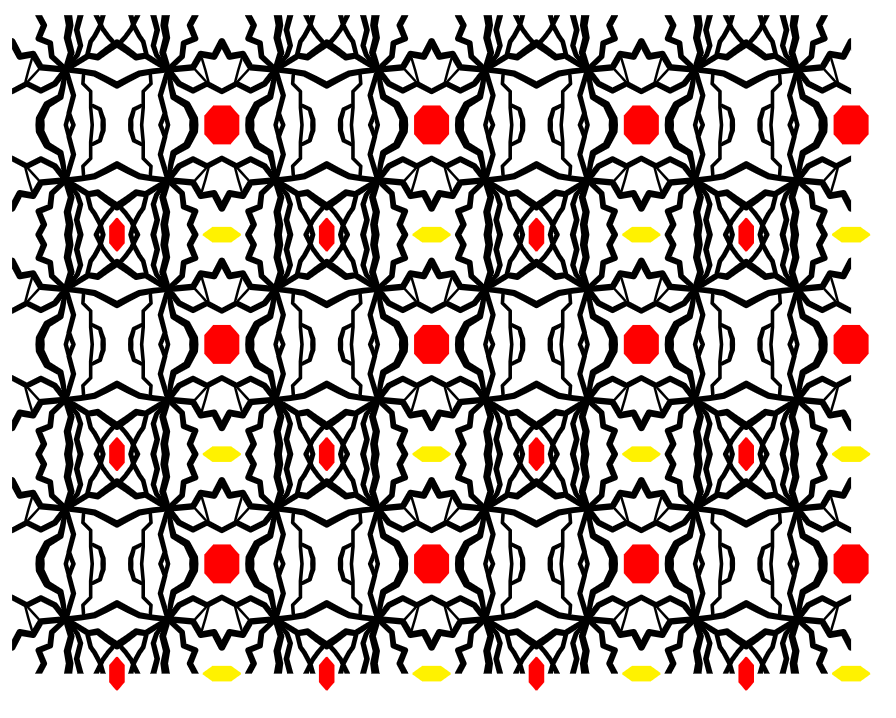
Reproduce this pattern procedurally as a Shadertoy shader.

```glsl
// Mirrored lattice of angular black branches with red and yellow cut-corner gems.

const float SHEET_HEIGHT = 922.5;           // design units per canvas height
const vec2 HALF_TILE = vec2(134.75, 141.0); // mirror spacing of the lattice
const vec2 FRAME_MIN = vec2(15.5, 19.5);    // top left corner of the lattice
const vec2 FRAME_TILES = vec2(4.0, 3.0);    // repeats across and down
const vec2 HUB = vec2(69.0, 71.0);          // point where branches meet

const vec3 PAPER = vec3(1.0);
const vec3 INK = vec3(0.0);
const vec3 RED = vec3(1.0, 0.0, 0.0);
const vec3 YELLOW = vec3(1.0, 0.95, 0.0);

// Distance to a segment whose radius changes from ra to rb
float taper(vec2 p, vec2 a, vec2 b, float ra, float rb) {
    vec2 ab = b - a;
    float t = clamp(dot(p - a, ab) / max(dot(ab, ab), 1e-4), 0.0, 1.0);
    return length(p - a - ab * t) - mix(ra, rb, t);
}

// Angular branch through five points
float branch(vec2 p, vec2 a, vec2 b, vec2 c, vec2 d, vec2 e, float r0, float r1) {
    float step4 = (r1 - r0) * 0.25;
    float first = min(taper(p, a, b, r0, r0 + step4),
                      taper(p, b, c, r0 + step4, r0 + 2.0 * step4));
    float last = min(taper(p, c, d, r0 + 2.0 * step4, r0 + 3.0 * step4),
                     taper(p, d, e, r0 + 3.0 * step4, r1));
    return min(first, last);
}

// Box with cut corners; flatHalf is half the length of each straight side
float gem(vec2 p, vec2 size, vec2 flatHalf) {
    p = abs(p);
    vec2 normal = normalize((size - flatHalf).yx);
    float cut = dot(p - vec2(size.x, flatHalf.y), normal);
    return max(max(p.x - size.x, p.y - size.y), cut);
}

// Branches on the octagon side of the hub
float innerBranches(vec2 q) {
    // crown arch and the zigzag below it
    float d = branch(q, HUB, vec2(37, 74), vec2(27, 91), vec2(10, 88), vec2(0, 107), 4.0, 4.5);
    d = min(d, branch(q, HUB, vec2(55, 53), vec2(37, 44), vec2(19, 53), vec2(0, 43), 4.0, 3.5));
    // fine struts inside the crown
    d = min(d, branch(q, vec2(37, 74), vec2(26, 62), vec2(16, 51), vec2(21, 70), vec2(27, 90), 1.6, 1.6));
    // heavy bracket beside the octagon
    d = min(d, branch(q, HUB, vec2(65, 48), vec2(62, 36), vec2(45, 26), vec2(36, 8), 3.0, 5.5));
    d = min(d, taper(q, vec2(36, 8), vec2(36, 0), 5.5, 6.0));
    // stem that splits around a small diamond
    d = min(d, branch(q, HUB, vec2(79, 38), vec2(73, 15), vec2(76, 7), vec2(79, 0), 3.5, 2.8));
    d = min(d, taper(q, vec2(73, 15), vec2(69, 0), 2.8, 2.8));
    return d;
}

// Branches around the tall open panel
float panelBranches(vec2 q) {
    float d = branch(q, HUB, vec2(88, 69), vec2(106, 66), vec2(120, 59), vec2(135, 51), 3.5, 4.5);
    d = min(d, branch(q, vec2(92, 67), vec2(91, 53), vec2(101, 43), vec2(101, 22), vec2(103, 0), 2.3, 2.3));
    d = min(d, branch(q, vec2(103, 25), vec2(113, 20), vec2(115, 13), vec2(117, 7), vec2(117, 0), 2.5, 3.5));
    return d;
}

// Branches on the far side of the hub
float outerBranches(vec2 q) {
    // ragged edge facing the yellow gem
    float d = branch(q, HUB, vec2(51, 88), vec2(49, 105), vec2(34, 111), vec2(41, 128), 3.5, 4.0);
    d = min(d, taper(q, vec2(41, 128), vec2(34, 141), 4.0, 4.0));
    // wavering pair of stems
    d = min(d, branch(q, HUB, vec2(76, 93), vec2(71, 112), vec2(74, 128), vec2(72, 141), 4.0, 5.2));
    d = min(d, branch(q, HUB, vec2(84, 90), vec2(88, 102), vec2(83, 122), vec2(88, 141), 3.0, 3.8));
    // pointed collar and crossed arms around the small gem
    d = min(d, branch(q, HUB, vec2(98, 89), vec2(110, 87), vec2(122, 96), vec2(135, 105), 3.5, 5.0));
    d = min(d, branch(q, vec2(133, 103), vec2(124, 113), vec2(116, 124), vec2(112, 133), vec2(108, 141), 3.0, 3.2));
    d = min(d, branch(q, vec2(97, 91), vec2(101, 107), vec2(106, 114), vec2(113, 127), vec2(117, 141), 3.0, 3.2));
    return d;
}

float coverage(float d, float pixel) {
    return clamp(0.5 - d / pixel, 0.0, 1.0);
}

void mainImage(out vec4 fragColor, in vec2 fragCoord) {
    float pixel = SHEET_HEIGHT / iResolution.y;
    vec2 p = vec2(fragCoord.x, iResolution.y - fragCoord.y) * pixel;

    // Fold every tile into one mirrored quarter, with the octagon at its origin
    vec2 period = 2.0 * HALF_TILE;
    vec2 center = FRAME_MIN + vec2(0.0, HALF_TILE.y);
    vec2 q = abs(mod(p - center + HALF_TILE, period) - HALF_TILE);

    // Branches end at the frame
    vec2 frameHalf = FRAME_TILES * HALF_TILE;
    vec2 edge = abs(p - FRAME_MIN - frameHalf) - frameHalf;
    float ink = min(innerBranches(q), min(panelBranches(q), outerBranches(q)));
    ink = max(ink, max(edge.x, edge.y));
    vec3 color = mix(PAPER, INK, coverage(ink, pixel));

    // Gems skip the left and top borders but overhang the other two
    vec2 border = FRAME_MIN + 0.4 * HALF_TILE - p;
    float skipped = max(border.x, border.y);
    float octagon = gem(q, vec2(22.5, 25.0), vec2(11.0, 12.0));
    float upright = gem(q - HALF_TILE, vec2(10.0, 21.5), vec2(1.0, 11.0));
    float yellow = gem(q - vec2(0.0, HALF_TILE.y), vec2(24.5, 10.0), vec2(12.0, 1.0));
    color = mix(color, RED, coverage(max(min(octagon, upright), skipped), pixel));
    color = mix(color, YELLOW, coverage(max(yellow, skipped), pixel));

    fragColor = vec4(color, 1.0);
}
```
